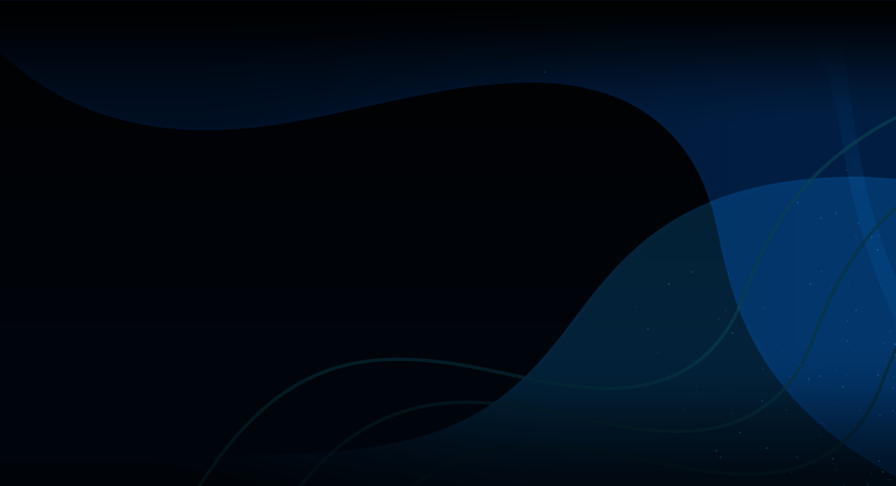
Give the GLSL for this background, as a WebGL 2 fragment shader.

```glsl
#version 300 es
precision highp float;
// Dark navy backdrop with two translucent waves, a faint ribbon,
// three parallel flowing lines and a scatter of small specks.
// Edges are cubic Bezier curves, solved for height at each x.

uniform vec2 u_resolution;
out vec4 fragColor;

float hash(vec2 p) {
  vec3 q = fract(vec3(p.xyx) * 0.1031);
  q += dot(q, q.yzx + 33.33);
  return fract((q.x + q.y) * q.z);
}

vec2 bezier(float t, vec2 a, vec2 b, vec2 c, vec2 d) {
  float s = 1.0 - t;
  return s * s * s * a + 3.0 * s * s * t * b + 3.0 * s * t * t * c + t * t * t * d;
}

// Approximate signed distance to a curve that advances in x; positive is below.
float curveDist(vec2 p, vec2 a, vec2 b, vec2 c, vec2 d) {
  float lo = 0.0, hi = 1.0;
  for (int i = 0; i < 16; i++) {
    float mid = 0.5 * (lo + hi);
    if (bezier(mid, a, b, c, d).x < p.x) lo = mid; else hi = mid;
  }
  float t = 0.5 * (lo + hi), s = 1.0 - t;
  vec2 tangent = s * s * (b - a) + 2.0 * s * t * (c - b) + t * t * (d - c);
  return (p.y - bezier(t, a, b, c, d).y) * abs(tangent.x) / length(tangent);
}

float upperWave(vec2 p) {
  if (p.x < 1.77) return curveDist(p, vec2(0.0, 0.45), vec2(0.5, 0.92), vec2(1.1, 1.12), vec2(1.77, 1.12));
  if (p.x < 4.55) return curveDist(p, vec2(1.77, 1.12), vec2(2.7, 1.12), vec2(3.6, 0.71), vec2(4.55, 0.71));
  if (p.x < 6.09) return curveDist(p, vec2(4.55, 0.71), vec2(5.35, 0.71), vec2(5.88, 1.07), vec2(6.09, 1.75));
  return curveDist(p, vec2(6.09, 1.75), vec2(6.25, 2.25), vec2(6.22, 3.3), vec2(7.68, 4.1));
}

float lowerWave(vec2 p) {
  if (p.x < 2.2) return curveDist(p, vec2(0.9, 4.12), vec2(1.3, 3.92), vec2(1.7, 3.91), vec2(2.2, 3.91));
  if (p.x < 4.8) return curveDist(p, vec2(2.2, 3.91), vec2(3.7, 3.91), vec2(4.25, 3.6), vec2(4.8, 2.9));
  if (p.x < 7.35) return curveDist(p, vec2(4.8, 2.9), vec2(5.25, 2.32), vec2(5.7, 1.52), vec2(7.35, 1.52));
  return curveDist(p, vec2(7.35, 1.52), vec2(7.45, 1.52), vec2(7.57, 1.53), vec2(7.7, 1.54));
}

float flowLine(vec2 p) {
  if (p.x < 3.4) return curveDist(p, vec2(1.4, 4.7), vec2(1.9, 3.8), vec2(2.4, 3.09), vec2(3.4, 3.09));
  if (p.x < 5.22) return curveDist(p, vec2(3.4, 3.09), vec2(4.1, 3.09), vec2(4.6, 3.34), vec2(5.22, 3.34));
  if (p.x < 6.36) return curveDist(p, vec2(5.22, 3.34), vec2(5.9, 3.34), vec2(6.22, 2.95), vec2(6.36, 2.58));
  return curveDist(p, vec2(6.36, 2.58), vec2(6.62, 1.9), vec2(6.9, 1.42), vec2(7.7, 1.0));
}

void main() {
  // The canvas spans 7.68 by 4.18 units, with y running down.
  vec2 uv = gl_FragCoord.xy / u_resolution;
  vec2 p = vec2(uv.x, 1.0 - uv.y) * vec2(7.68, 4.18);
  float aa = 4.18 / u_resolution.y;
  float topFade = smoothstep(-0.1, 1.1, p.y);
  float bottomFade = 1.0 - 0.8 * smoothstep(3.0, 4.2, p.y);

  // Base gradient
  vec3 color = mix(vec3(0.0, 0.007, 0.015), vec3(0.0, 0.018, 0.045), smoothstep(0.6, 3.4, p.y));
  color *= 1.0 - 0.35 * smoothstep(3.85, 4.2, p.y);

  // Upper wave, blue towards the right
  float upper = upperWave(p);
  float inUpper = 1.0 - smoothstep(-aa, aa, upper);
  vec3 upperColor = mix(vec3(0.0, 0.055, 0.13), vec3(0.005, 0.115, 0.255), smoothstep(1.5, 7.0, p.x));
  upperColor *= topFade * mix(1.0, bottomFade, 0.7);
  color = mix(color, upperColor, inUpper);
  color += vec3(0.0, 0.012, 0.03) * exp(-abs(upper) / 0.02) * inUpper * topFade;

  // Lower wave, added so that the overlap glows
  float lower = lowerWave(p);
  float inLower = smoothstep(-aa, aa, lower);
  vec3 lowerColor = mix(vec3(0.01, 0.115, 0.18), vec3(0.005, 0.095, 0.16), inUpper);
  float lowerFade = bottomFade * smoothstep(0.9, 4.9, p.x);
  color += lowerColor * inLower * lowerFade;
  color += vec3(0.0, 0.02, 0.03) * exp(-abs(lower) / 0.02) * inLower * lowerFade;

  // Ribbon along the right side
  float ribbon = curveDist(p, vec2(6.8, 0.15), vec2(7.35, 0.7), vec2(7.05, 1.5), vec2(7.7, 2.8));
  float inRibbon = smoothstep(-0.16 - aa, -0.16 + aa, ribbon) * (1.0 - smoothstep(-aa, aa, ribbon));
  color += vec3(0.0, 0.035, 0.055) * inRibbon * smoothstep(0.15, 1.5, p.y);

  // Three copies of one line, each shifted and dimmer
  for (int i = 0; i < 3; i++) {
    float k = float(i);
    float d = abs(flowLine(p - k * vec2(0.595, 0.37)));
    float stroke = 1.0 - smoothstep(0.012 - 0.5 * aa, 0.012 + aa, d);
    vec3 lineColor = mix(vec3(0.015, 0.16, 0.2), vec3(0.03, 0.25, 0.32), smoothstep(4.5, 7.0, p.x));
    float fade = mix(0.4, 1.0, bottomFade) * (1.0 - 0.2 * k);
    color = mix(color, lineColor * fade, 0.7 * stroke);
  }

  // Specks, denser to the lower right
  vec2 cell = floor(p / 0.1);
  vec2 jitter = 0.2 + 0.6 * vec2(hash(cell + 17.0), hash(cell + 53.0));
  float density = 0.3 * smoothstep(5.2, 7.5, p.x) * smoothstep(1.0, 3.2, p.y);
  float speck = 1.0 - smoothstep(0.004, 0.004 + aa, length(p - (cell + jitter) * 0.1));
  color += vec3(0.03, 0.14, 0.18) * speck * step(hash(cell), density) * hash(cell + 91.0);

  // Thin blue rim along the top
  color += vec3(0.005, 0.025, 0.06) * (1.0 - smoothstep(0.005, 0.005 + aa, p.y));
  fragColor = vec4(color, 1.0);
}
```
